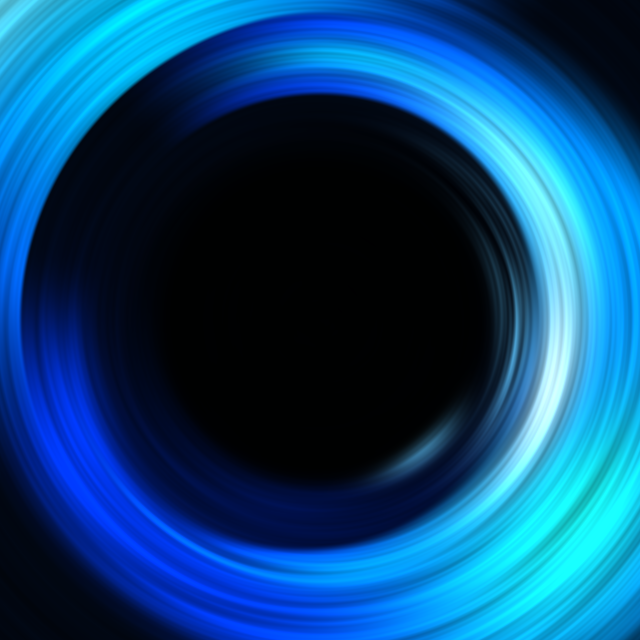
Give the GLSL for this background, as a three.js fragment shader.

```glsl
// Glowing blue and cyan light streaks swirling in rings around a black core.
varying vec2 vUv;

const vec2 CENTER = vec2(0.5);
const float CORE_RADIUS = 0.23;
const float RING_INNER = 0.355;
const float RING_OUTER = 0.44;
const float RING_FADE = 0.13;
const float HALO_EDGE = 0.468;
const float STREAK_STRENGTH = 0.42;

const vec3 BLACK = vec3(0.0, 0.003, 0.005);
const vec3 NAVY = vec3(0.004, 0.025, 0.065);
const vec3 INDIGO = vec3(0.0, 0.07, 0.34);
const vec3 BLUE = vec3(0.0, 0.22, 0.96);
const vec3 AZURE = vec3(0.0, 0.56, 0.96);
const vec3 SKY = vec3(0.0, 0.76, 1.0);
const vec3 CYAN = vec3(0.1, 1.0, 1.0);
const vec3 PALE = vec3(0.42, 0.92, 1.0);
const vec3 WHITE = vec3(0.76, 0.95, 1.0);
const vec3 STEEL = vec3(0.22, 0.45, 0.55);
const vec3 MIST = vec3(0.33, 0.77, 0.87);

// Shortest signed angle in degrees
float turn(float a, float b) {
  return mod(a - b + 180.0, 360.0) - 180.0;
}

// Soft bump around an angle
float lobe(float a, float middle, float spread) {
  float d = turn(a, middle) / spread;
  return exp(-d * d);
}

// Glow along part of a circle; p holds radius and angle
float arc(vec2 p, float radius, float width, float middle, float spread) {
  float d = (p.x - radius) / width;
  return exp(-d * d) * lobe(p.y, middle, spread);
}

vec2 gradient(vec2 cell, float period) {
  cell.y = mod(cell.y, period);
  float h = fract(sin(dot(cell, vec2(127.1, 311.7))) * 4375.85);
  return vec2(cos(6.2832 * h), sin(6.2832 * h));
}

// Gradient noise that repeats along y, so the circle closes
float noise(vec2 p, float period) {
  vec2 i = floor(p);
  vec2 f = p - i;
  vec2 u = f * f * f * (f * (f * 6.0 - 15.0) + 10.0);
  vec2 e = vec2(1.0, 0.0);
  float low = mix(dot(gradient(i, period), f),
                  dot(gradient(i + e.xy, period), f - e.xy), u.x);
  float high = mix(dot(gradient(i + e.yx, period), f - e.yx),
                   dot(gradient(i + e.xx, period), f - e.xx), u.x);
  return mix(low, high, u.y);
}

// Layers of thin streaks drawn out along the circle
float streaks(vec2 p) {
  float sum = 0.0;
  float frequency = 38.0;
  float weight = 1.0;
  float period = 5.0;
  for (int i = 0; i < 3; i++) {
    sum += weight * noise(vec2(p.x * frequency, p.y / 360.0 * period), period);
    frequency *= 2.1;
    weight *= 0.65;
    period += 2.0;
  }
  return sum;
}

void main() {
  vec2 q = vUv - CENTER;
  float r = length(q);
  float a = degrees(atan(q.y, q.x));
  vec2 p = vec2(r, a);
  float streak = streaks(p);

  // Dark core and the dim inner swirl
  vec3 color = mix(BLACK, NAVY, smoothstep(CORE_RADIUS, 0.34, r));
  float rim = smoothstep(CORE_RADIUS, 0.27, r);
  color = mix(color, INDIGO, 0.8 * rim * arc(p, 0.32, 0.07, -100.0, 60.0));
  color = mix(color, INDIGO, 0.8 * arc(p, 0.40, 0.06, -155.0, 30.0));
  color += STEEL * rim * arc(p, 0.315, 0.03, 5.0, 34.0) * (0.7 + 1.3 * streak);
  color += STEEL * arc(p, 0.262, 0.016, -51.0, 16.0);

  // Main ring, wide at lower right and open at upper left
  float inner = RING_INNER + 0.03 * lobe(a, -135.0, 35.0) - 0.015 * lobe(a, -10.0, 45.0);
  float soft = 0.006 + 0.025 * lobe(a, -25.0, 40.0) + 0.03 * lobe(a, -150.0, 35.0);
  float outer = RING_OUTER + 0.2 * lobe(a, -35.0, 50.0);
  float span = 1.0 - smoothstep(118.0, 165.0, abs(turn(a, -30.0)));
  float ring = smoothstep(inner - soft, inner + soft, r) * span;
  float body = ring * (1.0 - smoothstep(outer, outer + RING_FADE, r));
  vec3 light = mix(BLUE, AZURE, max(lobe(a, 20.0, 48.0), lobe(a, -52.0, 32.0)));
  light = mix(light, CYAN, arc(p, 0.51, 0.13, -36.0, 27.0));
  light = mix(light, SKY, 0.9 * arc(p, 0.415, 0.028, 82.0, 32.0));
  light = mix(light, SKY, 0.6 * arc(p, 0.395, 0.025, -82.0, 25.0));
  light = mix(light, PALE, arc(p, 0.395, 0.042, 28.0, 34.0));
  light = mix(light, WHITE, arc(p, 0.375, 0.038, -15.0, 30.0));
  color = mix(color, light, body);
  color += AZURE * 0.5 * arc(p, 0.405, 0.005, -118.0, 24.0);

  // Outer halo at upper left, with a crisp inner edge
  float edge = HALO_EDGE + 0.012 * lobe(a, 90.0, 25.0);
  float blur = 0.004 + 0.04 * lobe(a, 58.0, 20.0);
  float halo = smoothstep(edge - blur, edge + blur, r);
  halo *= 1.0 - smoothstep(38.0, 78.0, abs(turn(a, 130.0)));
  vec3 haloLight = mix(vec3(0.0, 0.3, 0.82), SKY, lobe(a, 122.0, 34.0));
  haloLight = mix(haloLight, MIST, smoothstep(0.57, 0.71, r));
  color = mix(color, haloLight, halo);

  color *= 1.0 + STREAK_STRENGTH * streak;
  gl_FragColor = vec4(clamp(color, 0.0, 1.0), 1.0);
}
```
